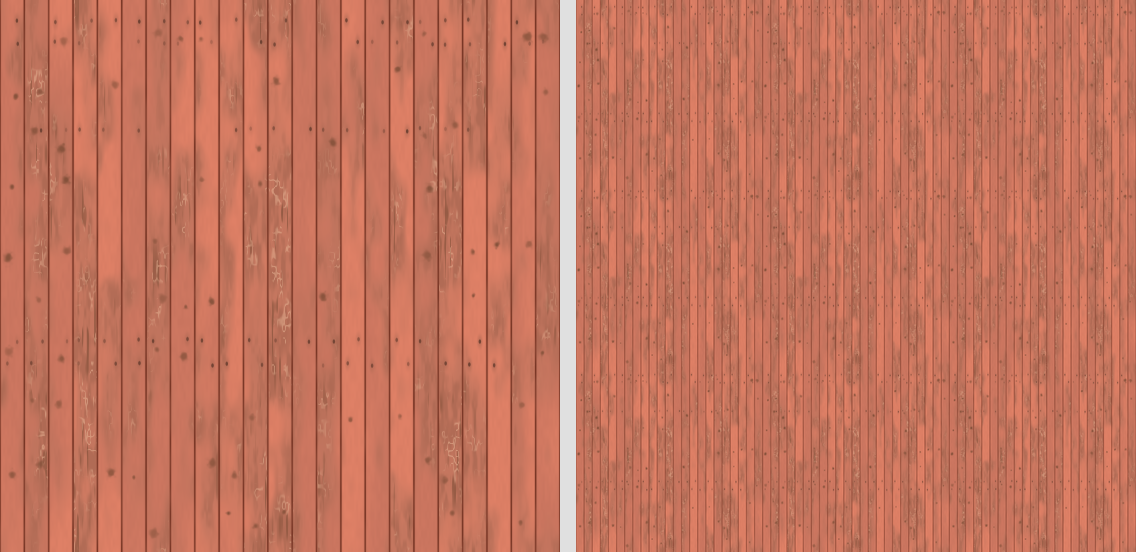
Left: one tile. Right: repeated 3 by 3.
A WebGL 2 fragment shader for this texture:

```glsl
#version 300 es
precision highp float;
// Weathered wall of 23 upright boards in salmon red paint, with nails, knots and worn wood.
uniform vec2 u_resolution;
out vec4 fragColor;

const float BOARDS = 23.0;
const float KNOT_CELLS = 10.0;
const float NAIL_ROWS[5] = float[5](0.34, 0.383, 0.765, 0.922, 0.962);

const vec3 PAINT = vec3(0.795, 0.46, 0.373);
const vec3 PAINT_LIGHT = vec3(0.865, 0.497, 0.395);
const vec3 FADED = vec3(0.79, 0.49, 0.40);
const vec3 WORN = vec3(0.66, 0.40, 0.315);
const vec3 BARE = vec3(0.88, 0.67, 0.55);
const vec3 SHADE = vec3(0.63, 0.35, 0.27);
const vec3 SEAM = vec3(0.47, 0.21, 0.145);
const vec3 KNOT = vec3(0.47, 0.29, 0.20);
const vec3 NAIL = vec3(0.34, 0.20, 0.15);

// Integer hash of a cell and a seed, 0 to 1
float hash(vec2 cell, float seed) {
  uvec3 v = uvec3(cell.x, cell.y, seed) * 1664525u + 1013904223u;
  v.x += v.y * v.z; v.y += v.z * v.x; v.z += v.x * v.y;
  v ^= v >> 16u;
  v.x += v.y * v.z; v.y += v.z * v.x; v.z += v.x * v.y;
  return float(v.z >> 8u) / 16777216.0;
}

// Value noise that wraps after a whole number of cells
float noise(vec2 uv, vec2 cells, float seed) {
  vec2 p = uv * cells;
  vec2 i = floor(p);
  vec2 f = p - i;
  f = f * f * (3.0 - 2.0 * f);
  vec2 a = mod(i, cells);
  vec2 b = mod(i + 1.0, cells);
  float low = mix(hash(a, seed), hash(vec2(b.x, a.y), seed), f.x);
  float high = mix(hash(vec2(a.x, b.y), seed), hash(b, seed), f.x);
  return mix(low, high, f.y);
}

// Soft-edged disc or band: 1 inside the radius, 0 outside
float cover(float dist, float radius, float blur) {
  return 1.0 - smoothstep(radius - blur, radius + blur, dist);
}

float isBoard(float board, float index) {
  return 1.0 - step(0.5, abs(board - index));
}

// Some boards have lost far more paint than the rest
float boardWear(float board) {
  float heavy = isBoard(board, 1.0) + isBoard(board, 11.0) + isBoard(board, 18.0);
  float light = isBoard(board, 3.0) + isBoard(board, 6.0) + isBoard(board, 16.0) + isBoard(board, 22.0);
  return 0.25 * heavy + 0.09 * light + 0.16 * (hash(vec2(board, 3.0), 5.0) - 0.65);
}

vec3 paintedWood(vec2 uv, float board, float wear) {
  float seed = 20.0 + board * 16.0;
  float tone = 0.5 * hash(vec2(board, 8.0), 2.0) + 0.25 * noise(uv, vec2(BOARDS, 5.0), seed)
             + 0.25 * noise(uv, vec2(6.0, 5.0), 3.0);
  float grain = noise(uv, vec2(BOARDS * 12.0, 60.0), seed + 1.0);
  vec3 color = mix(PAINT, PAINT_LIGHT, smoothstep(0.38, 0.6, tone));
  color *= 1.0 + 0.03 * (grain - 0.5);

  // Rubbed patches broken up by upright streaks
  float patches = 0.6 * noise(uv, vec2(BOARDS, 5.0), seed + 2.0)
                + 0.4 * noise(uv, vec2(BOARDS * 2.0, 17.0), seed + 3.0) + wear;
  float streaks = 0.6 * noise(uv, vec2(BOARDS * 6.0, 24.0), seed + 4.0) + 0.4 * grain;
  float rubbed = smoothstep(0.42, 0.8, patches);
  color = mix(color, FADED, 0.6 * rubbed);
  color = mix(color, WORN, rubbed * (0.3 + 0.5 * smoothstep(0.3, 0.75, streaks)));

  // Dark checks and fine pale flakes where the wear is deepest
  float deep = smoothstep(0.62, 0.88, patches);
  float checks = noise(uv, vec2(BOARDS * 10.0, 18.0), seed + 5.0);
  color = mix(color, KNOT, 0.5 * deep * smoothstep(0.72, 0.9, checks));
  float curl = abs(noise(uv, vec2(BOARDS * 9.0, 84.0), seed + 6.0) - 0.5);
  float flakes = cover(curl, 0.09, 0.08) * smoothstep(0.5, 0.75, noise(uv, vec2(BOARDS * 4.0, 36.0), seed + 7.0));
  return mix(color, BARE, 0.6 * deep * flakes);
}

vec3 addKnot(vec3 color, vec2 uv, float board, float across, float tall, float blur) {
  float row = floor(uv.y * KNOT_CELLS);
  vec2 id = vec2(board, row);
  vec2 center = vec2(mix(0.25, 0.75, hash(id, 7.0)), (row + mix(0.25, 0.75, hash(id, 8.0))) / KNOT_CELLS);
  float size = mix(0.05, 0.17, hash(id, 9.0));
  vec2 offset = vec2(across - center.x, (uv.y - center.y) * tall * 0.85);
  float ragged = 0.7 + 0.6 * noise(uv, vec2(BOARDS * 8.0, 184.0), 4.0);
  float dist = length(offset) * ragged;
  float present = step(hash(id, 10.0), 0.28) * mix(0.35, 0.8, hash(id, 16.0));
  color = mix(color, WORN, 0.5 * present * cover(dist, size * 1.4, size * 0.8));
  return mix(color, KNOT, present * cover(dist, size * 0.9, blur + 0.4 * size));
}

vec3 addNails(vec3 color, vec2 uv, float board, float across, float tall, float blur) {
  for (int row = 0; row < 5; row++) {
    vec2 id = vec2(board, float(row));
    float side = mix(0.27, 0.73, step(0.5, hash(id, 11.0))) + 0.1 * (hash(id, 12.0) - 0.5);
    float height = NAIL_ROWS[row] + 0.006 * (hash(id, 13.0) - 0.5);
    vec2 offset = vec2(across - side, (uv.y - height) * tall);
    float present = step(hash(id, 14.0), 0.72) * mix(0.3, 0.95, hash(id, 15.0));
    color = mix(color, WORN, 0.6 * present * cover(length(offset * vec2(1.0, 0.4)), 0.09, 0.08));
    color = mix(color, NAIL, 0.8 * present * cover(length(offset * vec2(1.0, 0.6)), 0.05, blur));
  }
  return color;
}

void main() {
  vec2 uv = gl_FragCoord.xy / u_resolution;
  float board = floor(uv.x * BOARDS);
  float across = fract(uv.x * BOARDS);
  float tall = BOARDS * u_resolution.y / u_resolution.x;
  float blur = 0.6 * BOARDS / u_resolution.x;

  vec3 color = paintedWood(uv, board, boardWear(board));
  color = addKnot(color, uv, board, across, tall, blur);
  color = addNails(color, uv, board, across, tall, blur);

  // Dark gap between boards with a soft shaded edge
  float edge = min(across, 1.0 - across);
  float depth = mix(0.7, 1.0, noise(uv, vec2(BOARDS, 30.0), 1.0));
  color = mix(color, SHADE, 0.5 * cover(edge, 0.05, 0.04));
  color = mix(color, SEAM, depth * cover(edge, 0.03, blur));
  fragColor = vec4(color, 1.0);
}
```
